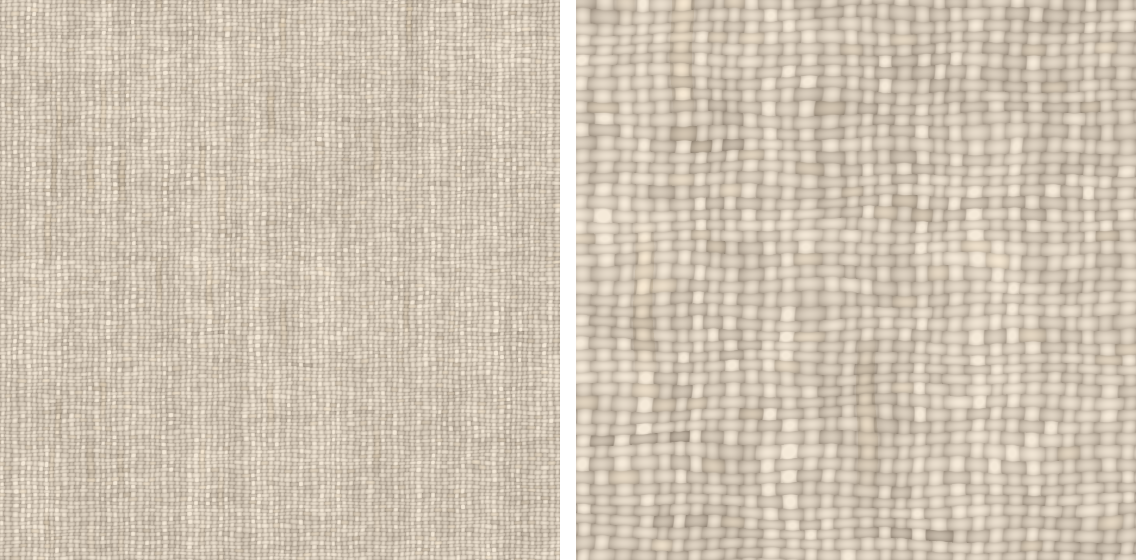
Left: the whole. Right: its middle third, enlarged.
Give the GLSL for this texture, as a Shadertoy shader.

```glsl
#define WARPS 90.0
#define WEFTS 142.0
#define RELIEF 0.50
#define LEAN 0.03
#define CROWN 0.6
#define WARP_TONE 0.19
#define WEFT_TONE 0.11
#define GRAIN 0.24
#define BANDS 0.05
#define SHADOW vec3(0.62, 0.57, 0.51)
#define LIGHT vec3(0.93, 0.885, 0.82)
#define STRAW vec3(0.80, 0.72, 0.59)

const float PI = 3.14159;

float hash(vec2 p) {
    vec3 q = fract(p.xyx * vec3(0.1031, 0.1030, 0.0973));
    q += dot(q, q.yzx + 33.33);
    return fract((q.x + q.y) * q.z);
}

// Layered sines bent by each other: broad, irregular variation
float waves(vec2 p) {
    float a = sin(p.x + 1.6 * sin(p.y * 0.7 + 1.0));
    float b = sin(p.y * 1.3 + 1.9 * sin(p.x * 0.8 + 2.0));
    float c = sin(p.x * 2.3 - p.y * 1.9 + 1.5 * sin(p.y * 1.7));
    return (a + b + 0.8 * c) / 2.0;
}

// Tone of one yarn, changing slowly along its length
float yarnTone(float id, float along, float seed) {
    float a = hash(vec2(id, seed));
    float b = hash(vec2(id, seed + 7.0));
    return a - 0.5
         + 0.34 * sin(along * (9.0 + 14.0 * b) + 2.0 * PI * a)
         + 0.28 * sin(along * (40.0 + 50.0 * a) + 40.0 * b);
}

// Special stretches found on a share of the yarns only
float stretch(float id, float along, float share, float seed) {
    float chosen = step(1.0 - share, hash(vec2(id, seed)));
    float phase = 2.0 * PI * hash(vec2(id, seed + 3.0));
    return chosen * smoothstep(0.5, 1.0, sin(along * 11.0 + phase) * 0.8
                                       + sin(along * 37.0 + phase * 3.0) * 0.3);
}

vec3 linen(vec2 uv) {
    // Uneven thread spacing and gentle drift
    vec2 g = uv * vec2(WARPS, WEFTS);
    g.x += 0.22 * waves(uv * vec2(60.0, 5.0)) + 0.07 * sin(g.y * 0.6 + 2.0 * sin(g.x * 0.31));
    g.y += 0.28 * waves(uv.yx * vec2(70.0, 9.0) + 5.0) + 0.12 * sin(g.x * 0.8 + 2.0 * sin(g.y * 0.37));

    // Twist makes every visible grain lean the same way
    g += LEAN * vec2(-1.0, 1.0) * cos(PI * g.yx) * sin(PI * g);
    vec2 id = floor(g);
    vec2 c = g - id - 0.5;

    // Plain weave: full weft floats between narrow warp dashes
    vec2 parity = 1.0 - 2.0 * mod(id, 2.0);
    float weft = 1.0 - 3.4 * c.y * c.y + CROWN * parity.y * sin(PI * g.x);
    float warp = 1.0 - 7.0 * c.x * c.x - CROWN * parity.x * sin(PI * g.y);
    float weftTop = smoothstep(-0.3, 0.3, weft - warp);
    float height = max(mix(warp, weft, weftTop), -0.2);

    // Each float keeps one random value where it spills into the next cell
    float weftCell = step(0.0, parity.x * parity.y);
    vec2 weftId = id + vec2((1.0 - weftCell) * sign(c.x), 0.0);
    vec2 warpId = id + vec2(0.0, weftCell * sign(c.y));
    float grain = mix(hash(warpId + 5.0), hash(weftId), weftTop) - 0.5;

    // Yarn tones, dark slubs and bright sheen
    float warpTone = yarnTone(id.x, uv.y, 11.0) + 0.4;
    float weftTone = yarnTone(id.y, uv.x, 29.0) - 0.2;
    float warpSlub = stretch(id.x, uv.y, 0.2, 41.0);
    float weftSlub = stretch(id.y, uv.x, 0.1, 53.0);
    float sheen = stretch(id.x, uv.y, 0.3, 67.0) * (1.0 - weftTop);
    float glint = smoothstep(0.8, 1.0, hash(warpId + 71.0)) * (1.0 - weftTop);

    float tone = 0.60 + RELIEF * (height - 1.03);
    tone += mix(WARP_TONE * warpTone, WEFT_TONE * weftTone, weftTop);
    tone += GRAIN * grain + 0.10 * glint + 0.12 * sheen;
    tone -= 0.18 * weftSlub * weftTop + 0.09 * warpSlub;

    // Long vertical bands, fainter horizontal ones and soft clouds
    tone += BANDS * waves(uv * vec2(62.0, 3.0) + 9.0);
    tone += 0.4 * BANDS * waves(uv.yx * vec2(70.0, 6.0) + 2.0);
    tone += 0.7 * BANDS * waves(uv * vec2(11.0, 9.0) + 3.0);

    // Straw-coloured flecks follow the thick warp stretches
    vec3 color = mix(SHADOW, LIGHT, clamp(tone, -0.12, 1.1));
    float straw = 0.25 * warpSlub + 0.2 * weftTop * step(0.94, hash(weftId + 37.0));
    return mix(color, STRAW * (0.72 + 0.45 * tone), straw);
}

void mainImage(out vec4 fragColor, in vec2 fragCoord) {
    // Four samples per pixel smooth the yarn edges
    vec3 sum = vec3(0.0);
    for (int i = 0; i < 4; i++) {
        vec2 offset = vec2(i % 2, i / 2) * 0.5 - 0.25;
        sum += linen((fragCoord + offset) / iResolution.xy);
    }
    fragColor = vec4(sum / 4.0, 1.0);
}
```
